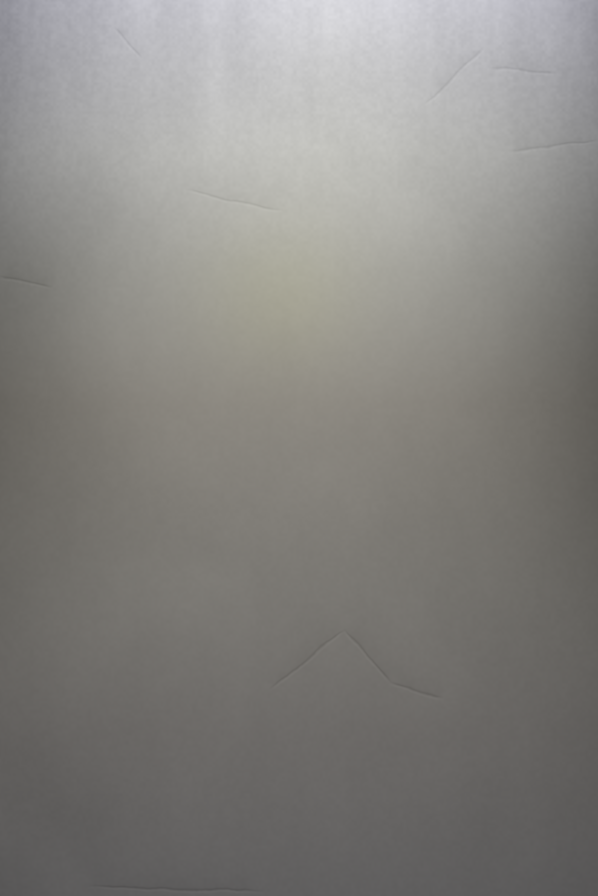
Write a Shadertoy shader that draws this texture.

```glsl
#define EDGE_TOP 0.31
#define EDGE_BOTTOM 0.08
#define RIGHT_SHADE 0.07
#define CLOUD_AMOUNT 0.050
#define STREAK_AMOUNT 0.045
#define GRAIN_AMOUNT 0.016
#define CREASE_WIDTH 0.0013
#define CREASE_DEPTH 0.038
#define LAP_DEPTH 0.014
#define WARM_GLOW vec3(0.016, 0.016, -0.012)

// Wall tone down the middle: rgb, and depth below the top edge
const vec4 TONES[8] = vec4[8](
    vec4(0.84, 0.84, 0.86, 0.00), vec4(0.80, 0.80, 0.80, 0.08),
    vec4(0.76, 0.76, 0.74, 0.17), vec4(0.65, 0.645, 0.615, 0.30),
    vec4(0.555, 0.54, 0.51, 0.45), vec4(0.48, 0.47, 0.45, 0.65),
    vec4(0.42, 0.41, 0.40, 0.82), vec4(0.375, 0.37, 0.37, 1.00));

// Trowel creases: start and end, each running left to right
const vec4 CREASES[10] = vec4[10](
    vec4(0.453, 0.232, 0.576, 0.297), vec4(0.576, 0.297, 0.654, 0.238),
    vec4(0.654, 0.238, 0.74, 0.222), vec4(0.71, 0.883, 0.81, 0.948),
    vec4(0.82, 0.925, 0.93, 0.919), vec4(0.0, 0.692, 0.085, 0.68),
    vec4(0.19, 0.968, 0.235, 0.935), vec4(0.31, 0.788, 0.47, 0.766),
    vec4(0.85, 0.832, 1.0, 0.842), vec4(0.15, 0.01, 0.44, 0.006));

float hash(vec2 p) {
    vec3 q = fract(p.xyx * 0.1031);
    q += dot(q, q.yzx + 33.33);
    return fract((q.x + q.y) * q.z);
}

float noise(vec2 p) {
    vec2 i = floor(p), f = fract(p);
    f = f * f * (3.0 - 2.0 * f);
    return mix(mix(hash(i), hash(i + vec2(1, 0)), f.x),
               mix(hash(i + vec2(0, 1)), hash(i + vec2(1, 1)), f.x), f.y);
}

float fbm(vec2 p) {
    float sum = 0.0, weight = 0.5;
    for (int i = 0; i < 5; i++) {
        sum += weight * noise(p);
        p = mat2(1.6, 1.2, -1.2, 1.6) * p + 17.3;
        weight *= 0.5;
    }
    return sum;
}

vec3 wallTone(float depth) {
    vec3 tone = TONES[0].rgb;
    for (int i = 1; i < 8; i++) {
        float t = (depth - TONES[i - 1].w) / (TONES[i].w - TONES[i - 1].w);
        tone = mix(tone, TONES[i].rgb, clamp(t, 0.0, 1.0));
    }
    return tone;
}

// Dark hairline with a lit lower lip and a soft shaded lap above
float crease(vec2 p, vec2 a, vec2 b) {
    vec2 run = b - a, q = p - a;
    float along = dot(q, run) / dot(run, run);
    float gap = length(q - run * clamp(along, 0.0, 1.0));
    float above = (run.x * q.y - run.y * q.x) / length(run);
    float taper = smoothstep(-0.05, 0.15, along) * smoothstep(1.05, 0.85, along);
    float line = exp(-pow(gap / CREASE_WIDTH, 2.0));
    float lip = exp(-pow((above + 2.0 * CREASE_WIDTH) / CREASE_WIDTH, 2.0));
    float lap = smoothstep(-0.001, 0.002, above) * exp(-gap / 0.018);
    return taper * (0.4 * CREASE_DEPTH * lip - CREASE_DEPTH * line - LAP_DEPTH * lap);
}

void mainImage(out vec4 fragColor, in vec2 fragCoord) {
    vec2 uv = fragCoord / iResolution.xy;
    vec2 aspect = vec2(iResolution.x / iResolution.y, 1.0);
    vec2 p = uv * aspect;

    // Overhead light, falling off towards both sides
    vec3 color = wallTone(1.0 - uv.y);
    float center = mix(0.46, 0.55, smoothstep(0.45, 0.9, uv.y));
    float side = uv.x - center;
    float reach = abs(side) / (side < 0.0 ? center : 1.0 - center);
    float falloff = mix(EDGE_BOTTOM, EDGE_TOP, smoothstep(0.05, 0.75, uv.y));
    float rightShade = step(0.0, side) * exp(-pow((uv.y - 0.55) / 0.25, 2.0));
    color *= 1.0 - (falloff + RIGHT_SHADE * rightShade) * pow(reach, 2.2);

    // Cool upper edges and a faint warm patch above the middle
    color.b += 0.02 * reach * smoothstep(0.5, 1.0, uv.y);
    vec2 warm = (uv - vec2(0.47, 0.67)) / vec2(0.13, 0.08);
    color += WARM_GLOW * exp(-dot(warm, warm));

    // Cloudy plaster and vertical wash marks
    float cloud = fbm(p * vec2(7.0, 5.0) + fbm(p * 4.0)) - 0.48;
    color *= 1.0 + CLOUD_AMOUNT * cloud * 2.0;
    float streak = fbm(vec2(p.x * 38.0, p.y * 4.0) + 5.0) - 0.48;
    color += STREAK_AMOUNT * streak * (0.15 + 1.6 * smoothstep(0.78, 1.0, uv.y));

    // Lap marks
    vec2 wobble = vec2(fbm(p * 28.0), fbm(p * 28.0 + 40.0)) - 0.48;
    vec2 bent = p + 0.007 * wobble;
    for (int i = 0; i < 10; i++) {
        color += crease(bent, CREASES[i].xy * aspect, CREASES[i].zw * aspect);
    }

    // Fine mineral grain, rougher in the bright top band
    float grain = noise(p * 310.0) + noise(p * 170.0 + 9.0) - 1.0;
    color += GRAIN_AMOUNT * grain * mix(0.4, 1.3, smoothstep(0.6, 1.0, uv.y));

    fragColor = vec4(clamp(color, 0.0, 1.0), 1.0);
}
```
